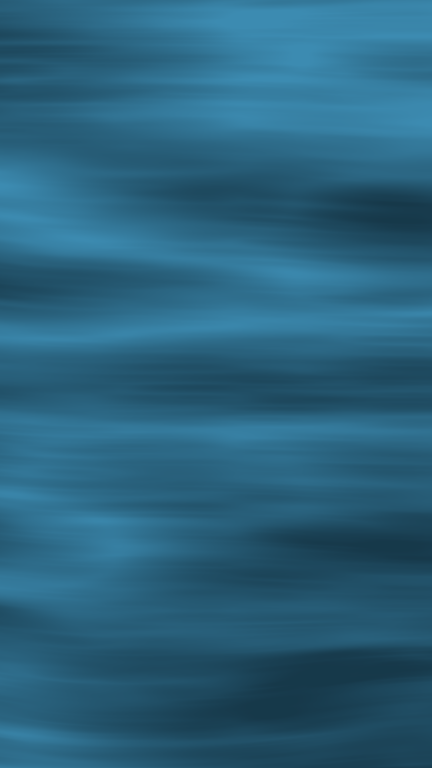
Give the GLSL for this texture, as a Shadertoy shader.

```glsl
const vec3 DEEP_BLUE = vec3(0.11, 0.27, 0.35);
const vec3 LIGHT_BLUE = vec3(0.22, 0.51, 0.65);

float hash(vec2 p) {
    return fract(sin(dot(p, vec2(127.1, 311.7))) * 43758.5453);
}

float valueNoise(vec2 p) {
    vec2 cell = floor(p);
    vec2 f = fract(p);
    vec2 w = f * f * f * (f * (f * 6.0 - 15.0) + 10.0);
    float low = mix(hash(cell), hash(cell + vec2(1.0, 0.0)), w.x);
    float high = mix(hash(cell + vec2(0.0, 1.0)), hash(cell + vec2(1.0, 1.0)), w.x);
    return mix(low, high, w.y);
}

// Folded noise: thin bright crests between broad dark troughs
float crest(vec2 p, float softness) {
    float signedNoise = 2.0 * valueNoise(p) - 1.0;
    return 1.0 - sqrt(signedNoise * signedNoise + softness * softness);
}

// Octaves grow faster vertically, so the fine streaks stay long
float streaks(vec2 p, vec2 lacunarity, float gain) {
    float sum = 0.0;
    float total = 0.0;
    float amplitude = 1.0;
    float softness = 0.05;
    for (int i = 0; i < 5; i++) {
        sum += amplitude * crest(p, softness);
        total += amplitude;
        p = p * lacunarity + vec2(17.3, 9.7);
        amplitude *= gain;
        softness += 0.06;
    }
    return sum / total;
}

// Slow vertical drift that tilts and bends the streaks
vec2 bend(vec2 p, float amount) {
    float drift = valueNoise(p * vec2(2.2, 5.0) + 4.6) - 0.5;
    return p + vec2(0.0, amount * drift);
}

void mainImage(out vec4 fragColor, in vec2 fragCoord) {
    vec2 uv = fragCoord / iResolution.y;
    vec2 water = bend(uv, 0.05) * vec2(1.7, 9.0) + vec2(3.2, 5.4);
    float level = streaks(water, vec2(1.6, 2.0), 0.5);

    // Contrast around the mid tone, slightly lighter toward the top
    float light = 0.56 + 2.1 * (level - 0.63) + 0.25 * (uv.y - 0.5);
    light = clamp(light, -0.2, 1.15);
    fragColor = vec4(mix(DEEP_BLUE, LIGHT_BLUE, light), 1.0);
}
```
